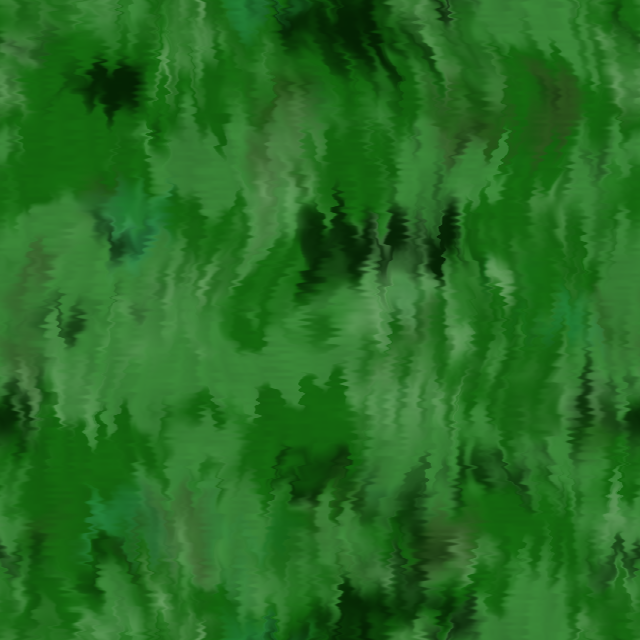
Give the GLSL for this texture, as a WebGL 1 fragment shader.

```glsl
precision highp float;
uniform vec2 u_resolution;

#define DEEP_GREEN vec3(0.075, 0.395, 0.055)
#define LEAF_GREEN vec3(0.215, 0.505, 0.205)
#define PALE_GREEN vec3(0.42, 0.61, 0.40)
#define SHADOW vec3(0.015, 0.13, 0.01)
#define BROWN vec3(0.22, 0.28, 0.14)
#define TEAL vec3(0.17, 0.56, 0.33)
#define SLANT 0.07
#define TUFT_LENGTH 0.08
#define ROW_JITTER 0.014
#define STREAK_CELLS vec2(72.0, 14.0)
#define ROW_CELLS vec2(38.0, 200.0)

float hash(vec2 cell, float seed) {
  vec3 p = fract(vec3(cell.xyx + seed * 17.3) * vec3(0.1031, 0.1030, 0.0973));
  p += dot(p, p.yzx + 33.33);
  return fract((p.x + p.y) * p.z);
}

// Value noise that wraps after a whole number of cells
float noise(vec2 uv, vec2 cells, float seed) {
  vec2 p = uv * cells;
  vec2 i = floor(p);
  vec2 f = p - i;
  f = f * f * f * (f * (f * 6.0 - 15.0) + 10.0);
  vec2 a = mod(i, cells);
  vec2 b = mod(i + 1.0, cells);
  float low = mix(hash(a, seed), hash(vec2(b.x, a.y), seed), f.x);
  float high = mix(hash(vec2(a.x, b.y), seed), hash(b, seed), f.x);
  return mix(low, high, f.y);
}

// Three octaves for patches with softly broken outlines
float patches(vec2 uv, vec2 cells, float seed) {
  return 0.55 * noise(uv, cells, seed)
       + 0.30 * noise(uv, cells * 2.0, seed + 1.0)
       + 0.15 * noise(uv, cells * 4.0, seed + 2.0);
}

void main() {
  vec2 uv = gl_FragCoord.xy / u_resolution;

  // Thin rows slip sideways, and broad waves slant the blades
  float row = noise(uv, ROW_CELLS, 1.0) - 0.5;
  vec2 blade = uv;
  blade.x += ROW_JITTER * row + SLANT * (noise(uv, vec2(5.0, 6.0), 2.0) - 0.5);

  // Upright streaks, which also comb the patch outlines
  float streak = 0.65 * noise(blade, STREAK_CELLS, 3.0)
               + 0.35 * noise(blade, STREAK_CELLS * vec2(0.5, 0.5), 4.0) - 0.5;
  vec2 tuft = blade;
  tuft.y += TUFT_LENGTH * (noise(blade, vec2(60.0, 8.0), 5.0) - 0.5);

  // Foliage in two greens
  float leaf = patches(tuft, vec2(6.0, 7.0), 10.0) + 0.14 * streak;
  vec3 color = mix(DEEP_GREEN, LEAF_GREEN, smoothstep(0.40, 0.58, leaf));

  // Worn, bluish and sunlit patches
  float worn = smoothstep(0.56, 0.84, patches(tuft, vec2(7.0, 6.0), 20.0));
  color = mix(color, BROWN, 0.6 * worn);
  float cool = smoothstep(0.70, 0.92, patches(tuft, vec2(5.0, 6.0), 30.0));
  color = mix(color, TEAL, 0.7 * cool);
  float sun = smoothstep(0.52, 0.82, patches(tuft, vec2(7.0, 8.0), 40.0));
  color = mix(color, PALE_GREEN, sun * clamp(0.5 + 1.1 * streak, 0.0, 0.9));

  // Hollows between the tufts
  float hollow = patches(tuft, vec2(6.0, 8.0), 50.0) - 0.16 * streak;
  color = mix(color, SHADOW, 0.95 * smoothstep(0.54, 0.84, hollow));

  // Faint blade and row shading
  color *= 1.0 + 0.16 * streak + 0.06 * row;
  gl_FragColor = vec4(clamp(color, 0.0, 1.0), 1.0);
}
```
